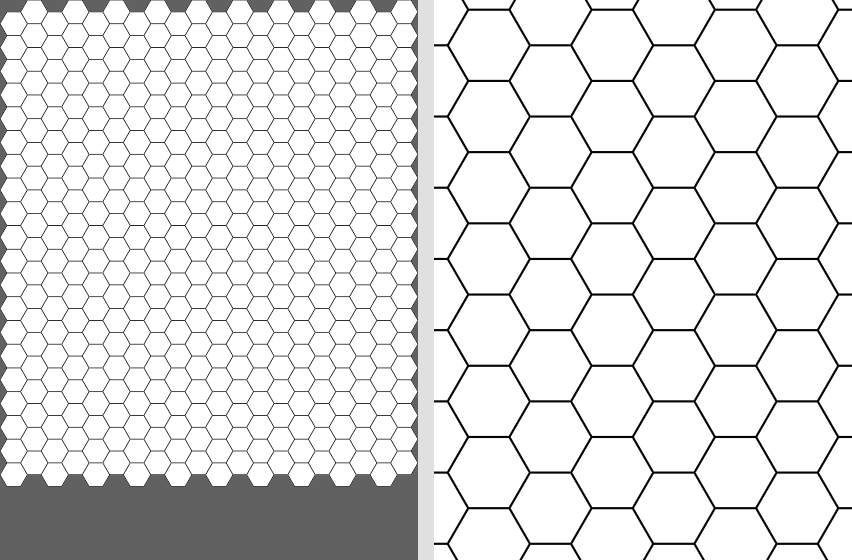
Left: the whole. Right: its middle third, enlarged.
Reproduce this pattern procedurally as a Shadertoy shader.

```glsl
// Sheet of white flat-topped hexagons with thin black outlines on a grey ground.

const vec2  GRID = vec2(10.0, 20.0);      // hexagons per staggered set, across and down
const float RADIUS = 1.0 / 30.5;          // centre to corner, in canvas widths
const float HEIGHT = RADIUS * sqrt(3.0);  // flat side to flat side
const float LINE_WIDTH = 0.00172;

const vec3 GROUND = vec3(0.38);
const vec3 PAPER  = vec3(1.0);
const vec3 INK    = vec3(0.01);

// Signed distance to a flat-topped hexagon, negative inside
float hexagon(vec2 p, float apothem) {
    p = abs(p);
    return max(p.y, dot(p, vec2(sqrt(0.75), 0.5))) - apothem;
}

// Distance to the closest hexagon of a finite rectangular set
float hexagonSet(vec2 p, vec2 firstCentre, vec2 spacing, vec2 count) {
    p -= firstCentre;
    vec2 cell = clamp(floor(p / spacing + 0.5), vec2(0.0), count - 1.0);
    return hexagon(p - cell * spacing, 0.5 * spacing.y);
}

// Antialiased coverage of the region where d is negative
float coverage(float d, float pixel) {
    return clamp(0.5 - d / pixel, 0.0, 1.0);
}

void mainImage(out vec4 fragColor, in vec2 fragCoord) {
    // Canvas widths, measured down from the top left corner
    float pixel = 1.0 / iResolution.x;
    vec2 p = vec2(fragCoord.x, iResolution.y - fragCoord.y) * pixel;

    // Two interleaved sets of columns, the second raised by half a hexagon
    vec2 spacing = vec2(3.0 * RADIUS, HEIGHT);
    float lowered = hexagonSet(p, vec2(RADIUS, HEIGHT), spacing, GRID);
    float raised = hexagonSet(p, vec2(2.5 * RADIUS, 0.5 * HEIGHT), spacing, GRID);
    float d = min(lowered, raised);

    // Paper, then the outlines on top
    float halfLine = 0.5 * LINE_WIDTH;
    vec3 color = mix(GROUND, PAPER, coverage(d - halfLine, pixel));
    color = mix(color, INK, coverage(abs(d) - halfLine, pixel));
    fragColor = vec4(color, 1.0);
}
```
